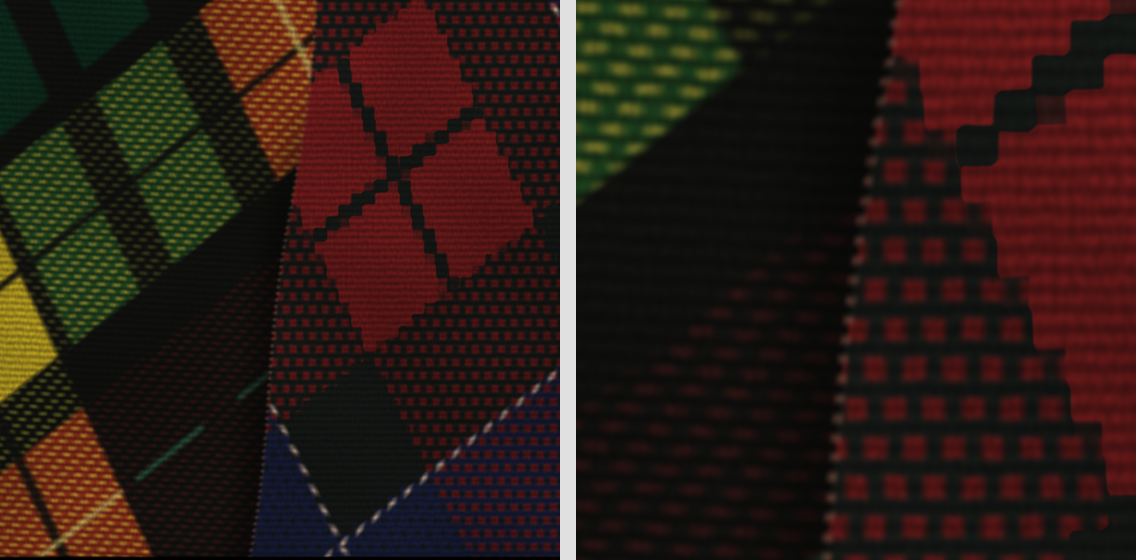
Left, the full canvas; right, a detail of the centre.
Write a WebGL 1 fragment shader that draws this texture.

```glsl
precision highp float;
// Two overlapping tartan ribbons: a twill check on the left, a dotted check on the right.
// Each is a skewed pair of stripe sequences, interlaced by dashes that sit on
// horizontal ribs, then given uneven thread wear and a shaded overlapping edge.
uniform vec2 u_resolution;

const float RIBS = 85.0;
const vec3 BLACK = vec3(0.045, 0.046, 0.038);
const vec3 GREEN = vec3(0.085, 0.205, 0.085);
const vec3 TEAL = vec3(0.03, 0.135, 0.085);
const vec3 YELLOW = vec3(0.62, 0.53, 0.10);
const vec3 OLIVE = vec3(0.36, 0.36, 0.12);
const vec3 ORANGE = vec3(0.44, 0.135, 0.065);
const vec3 CREAM = vec3(0.62, 0.56, 0.30);
const vec3 RED = vec3(0.385, 0.08, 0.08);
const vec3 PINE = vec3(0.062, 0.076, 0.065);
const vec3 BLUE = vec3(0.075, 0.095, 0.20);
const vec3 STITCH = vec3(0.68, 0.58, 0.52);

vec2 hashGradient(vec2 cell) {
  float h = fract(sin(dot(cell, vec2(127.1, 311.7))) * 43758.5);
  return vec2(cos(h * 6.2832), sin(h * 6.2832));
}

float gradientNoise(vec2 p) {
  vec2 i = floor(p), f = fract(p);
  vec2 w = f * f * f * (f * (f * 6.0 - 15.0) + 10.0);
  float a = dot(hashGradient(i), f);
  float b = dot(hashGradient(i + vec2(1, 0)), f - vec2(1, 0));
  float c = dot(hashGradient(i + vec2(0, 1)), f - vec2(0, 1));
  float d = dot(hashGradient(i + vec2(1, 1)), f - vec2(1, 1));
  return mix(mix(a, b, w.x), mix(c, d, w.x), w.y);
}

float edge(float x, float at, float soft) { return smoothstep(at - soft, at + soft, x); }

float band(float x, float center, float halfWidth, float soft) {
  return 1.0 - edge(abs(x - center), halfWidth, soft);
}

// Repeating pulse covering the given share of each unit.
float pulse(float x, float share, float soft) {
  return band(fract(x), 0.5, 0.5 * share, soft);
}

// Staircase with softened risers, for blocky woven outlines.
vec2 softSteps(vec2 p, float count, float soft) {
  vec2 s = p * count;
  return (floor(s) + smoothstep(vec2(1.0 - soft), vec2(1.0), fract(s)) + 0.5) / count;
}

// Left ribbon: broad check with dashes shifting from rib to rib.
vec3 twillTartan(vec2 q, float ribY, float px) {
  float soft = 0.006 + px;
  float u = q.x - 0.47 * q.y, v = q.y + 0.8 * q.x;
  float leftSide = 1.0 - edge(u, -0.195, soft);
  float rightSide = edge(u, 0.345, soft);
  float middle = (1.0 - leftSide) * (1.0 - rightSide);
  float columns = band(u, 0.048, 0.207, soft) * (1.0 - band(u, 0.048, 0.042, soft));
  float bright = band(v, 0.513, 0.207, soft);
  float lower = edge(v, 0.846, soft);
  float upper = 1.0 - edge(v, 0.245, soft);

  // Solid ground of each crossing, then the color of the dashes over it.
  vec3 ground = mix(BLACK, GREEN, columns * bright);
  ground = mix(ground, TEAL, columns * upper);
  ground = mix(ground, YELLOW, leftSide * bright);
  ground = mix(ground, ORANGE, max(leftSide * lower, rightSide * bright));
  vec3 dash = mix(ground, OLIVE, bright * mix(0.35, 1.0, columns) * middle);
  dash = mix(dash, vec3(0.13, 0.055, 0.05), lower * middle);
  dash = mix(dash, vec3(0.56, 0.37, 0.12), max(leftSide * lower, rightSide * bright));
  dash = mix(dash, OLIVE * 0.7, leftSide * (1.0 - bright) * (1.0 - lower));

  float row = floor(ribY * RIBS);
  float onRib = pulse(ribY * RIBS, 0.62, 0.25);
  float twill = onRib * pulse(q.x * 38.0 + row * 0.4, 0.5, 0.2);
  vec3 color = mix(ground, dash, twill);

  // Narrow stripes.
  color = mix(color, BLACK, 0.9 * band(v, 0.513, 0.008, soft));
  color = mix(color, BLACK, 0.9 * band(u, -0.352, 0.010, soft) * leftSide);
  color = mix(color, CREAM, 0.75 * band(u, 0.495, 0.007, soft));
  float pale = band(v, 1.052, 0.006, soft);
  color = mix(color, CREAM, 0.8 * pale * leftSide);
  color = mix(color, vec3(0.13, 0.30, 0.20), 0.8 * pale * columns);
  return color;
}

// Right ribbon: check with stepped outlines and dotted half tones.
vec3 dottedTartan(vec2 q, float px) {
  float soft = 0.004 + px;
  vec2 s = softSteps(q, 46.0, 0.3 + 50.0 * px);
  float u = s.x - 0.5 * s.y - 0.553, v = s.y + 0.8 * s.x - 0.883;
  float redU = band(u, 0.0, 0.208, soft), redV = band(v, 0.0, 0.284, soft);
  float outside = max(edge(abs(u), 0.43, soft), edge(abs(v), 0.577, soft));

  // Dots lie on every second rib, staggered by half a step.
  float row = floor(q.y * RIBS * 0.5);
  float onRib = pulse(q.y * RIBS * 0.5, 0.55, 0.18);
  float x = q.x * 43.0 + 0.5 * mod(row, 2.0);
  float dots = onRib * pulse(x, 0.55, 0.18);
  float blueThreads = 1.0 - onRib * pulse(x + 0.5, 0.4, 0.2);
  vec3 color = mix(PINE, BLUE, outside * mix(0.35, 1.0, blueThreads));
  color = mix(color, RED * 0.88, dots * max(redU, redV));
  color = mix(color, RED, redU * redV);
  float cross = max(band(u, 0.0, 0.013, soft), band(v, 0.0, 0.016, soft));
  color = mix(color, PINE, cross * redU * redV);

  // Beaded pale threads.
  float fineU = abs(q.x - 0.5 * q.y - 0.553), fineV = q.y + 0.8 * q.x - 0.883;
  float steep = band(fineU, 0.43, 0.005, soft) * pulse(q.y * 28.0, 0.45, 0.2);
  float shallow = band(fineV, 0.577, 0.006, soft) * pulse(q.x * 35.0, 0.45, 0.2);
  color = mix(color, STITCH, 0.9 * max(steep, shallow));
  return color * mix(1.12, 0.84, smoothstep(0.0, 1.0, 0.5 * q.x + 0.5 * q.y));
}

void main() {
  vec2 p = gl_FragCoord.xy / u_resolution;
  float px = 1.0 / min(u_resolution.x, u_resolution.y);
  vec2 q = vec2(p.x, 1.0 - p.y);
  q += 0.0015 * vec2(gradientNoise(p * 45.0), gradientNoise(p * 45.0 + 19.0));

  // Overlapping edge with its shadow and fraying thread.
  float seam = q.x - mix(0.566, 0.443, q.y) - 0.006 * sin(q.y * 9.0);
  float ribY = q.y - 0.05 * min(seam, 0.0);
  float shadow = 1.0 - 0.5 * smoothstep(-0.07, 0.0, seam) * smoothstep(0.15, 0.4, q.y);
  vec3 left = twillTartan(q, ribY, px) * shadow;
  vec3 color = mix(left, dottedTartan(q, px), edge(seam, 0.0, 0.002 + px));
  float fray = band(seam, 0.0, 0.003, 0.002 + px) * pulse(q.y * RIBS, 0.5, 0.25);
  color = mix(color, vec3(0.40, 0.25, 0.20), 0.5 * fray);

  // Ribs, fine threads and wear.
  float ribs = 0.91 - 0.13 * cos(6.2832 * RIBS * ribY);
  float threads = 1.0 + 0.2 * gradientNoise(p * vec2(190.0, 110.0));
  float wear = 1.0 + 0.2 * gradientNoise(p * 5.0);
  color = color * ribs * threads * wear + 0.014;
  gl_FragColor = vec4(color * edge(p.y, 0.006, 0.001 + px), 1.0);
}
```
